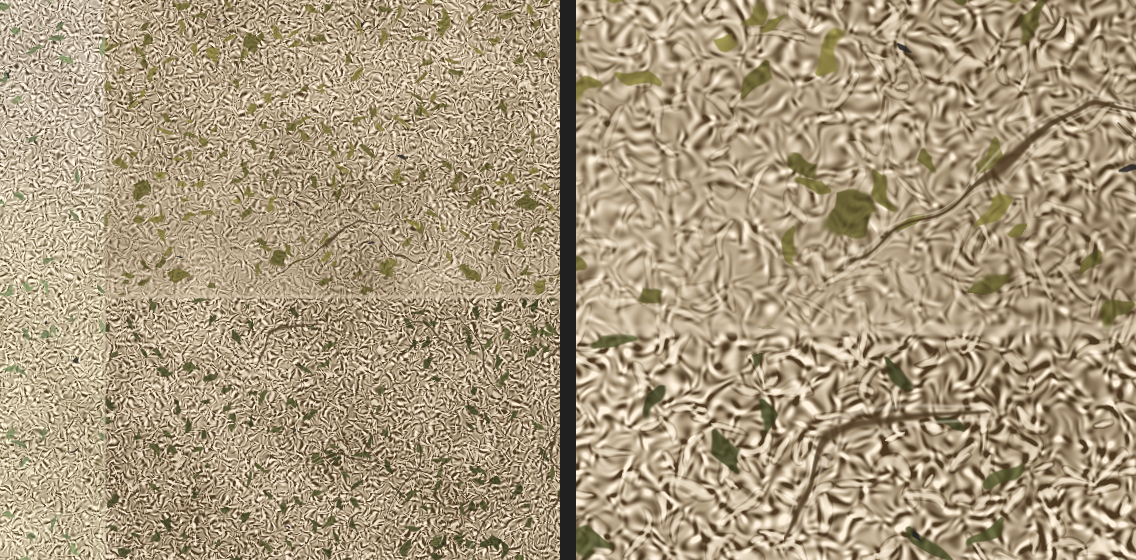
Left, the full canvas; right, a detail of the centre.
This texture is drawn by a Shadertoy shader. Its source:

```glsl
// Matted pale fibres in three joined panels, with scattered green flakes and dark cracks.

const float TAU = 6.2831853;
const vec2 SEAM = vec2(0.187, 0.47);

const vec3 UMBER = vec3(0.30, 0.22, 0.13);
const vec3 SAND  = vec3(0.70, 0.625, 0.51);
const vec3 CREAM = vec3(1.0, 0.95, 0.87);
const vec3 OLIVE = vec3(0.45, 0.42, 0.20);
const vec3 MOSS  = vec3(0.28, 0.29, 0.15);
const vec3 SAGE  = vec3(0.47, 0.53, 0.36);
const vec3 INK   = vec3(0.13, 0.12, 0.13);

vec2 hash2(vec2 p) {
    vec3 q = fract(p.xyx * vec3(0.1031, 0.1030, 0.0973));
    q += dot(q, q.yzx + 33.33);
    return fract((q.xx + q.yz) * q.zy);
}

vec2 direction(float angle) {
    return vec2(cos(angle), sin(angle));
}

float cornerSlope(vec2 corner, vec2 offset) {
    return dot(direction(TAU * hash2(corner).x), offset);
}

// Gradient noise, roughly -0.7 to 0.7
float gradientNoise(vec2 p) {
    vec2 i = floor(p), f = p - i;
    vec2 u = f * f * f * (f * (f * 6.0 - 15.0) + 10.0);
    vec2 e = vec2(1.0, 0.0);
    float low  = mix(cornerSlope(i, f), cornerSlope(i + e.xy, f - e.xy), u.x);
    float high = mix(cornerSlope(i + e.yx, f - e.yx), cornerSlope(i + e.xx, f - e.xx), u.x);
    return mix(low, high, u.y);
}

vec2 warp(vec2 p, float frequency, float amount) {
    vec2 q = p * frequency;
    return p + amount * vec2(gradientNoise(q + 11.7), gradientNoise(q + 63.2));
}

// Short wave packets with random headings, about unit deviation
float fibreWaves(vec2 p, float cells, float waves) {
    p *= cells;
    float sum = 0.0;
    for (int j = -1; j <= 1; j++)
    for (int i = -1; i <= 1; i++) {
        vec2 cell = floor(p) + vec2(i, j);
        vec2 shape = hash2(cell + 31.7);
        vec2 d = p - cell - hash2(cell + 5.0);
        float phase = dot(d, direction(TAU * shape.x)) * waves + shape.y;
        sum += exp(-4.0 * dot(d, d)) * cos(TAU * phase);
    }
    return 2.26 * sum;
}

// Scattered tapered strokes: x = signed distance on the canvas, y = random id
vec2 strokes(vec2 p, float cells, float density, float halfLength, float radius) {
    p *= cells;
    vec2 nearest = vec2(1.0, 0.0);
    for (int j = -1; j <= 1; j++)
    for (int i = -1; i <= 1; i++) {
        vec2 cell = floor(p) + vec2(i, j);
        vec2 pick = hash2(cell + cells + 57.3);
        vec2 place = hash2(cell + cells);
        if (pick.x > density) continue;
        vec2 d = p - cell - place;
        vec2 axis = direction(TAU * pick.y);
        float reach = halfLength * (0.4 + 0.6 * fract(place.x * 17.0));
        float along = clamp(dot(d, axis), -reach, reach);
        float taper = 1.0 - 0.6 * abs(along) / reach;
        float dist = length(d - axis * along) - radius * taper;
        if (dist < nearest.x) nearest = vec2(dist, fract(place.y * 13.0));
    }
    return vec2(nearest.x / cells, nearest.y);
}

float cover(float dist, float blur) {
    return 1.0 - smoothstep(-blur, blur, dist);
}

vec3 fibreColour(float tone) {
    vec3 lower = mix(UMBER, SAND, clamp(tone * 2.0, 0.0, 1.0));
    return mix(lower, CREAM, clamp(tone * 2.0 - 1.0, 0.0, 1.0));
}

void mainImage(out vec4 fragColor, in vec2 fragCoord) {
    vec2 uv = fragCoord / iResolution.y;
    float blur = max(0.0008, 0.6 / iResolution.y);

    // Panels and slow variation
    float left = 1.0 - smoothstep(-0.002, 0.002, uv.x - SEAM.x);
    float lower = (1.0 - left) * (1.0 - smoothstep(-0.002, 0.002, uv.y - SEAM.y));
    float upper = 1.0 - left - lower;
    float drift = gradientNoise(uv * 4.0 + 3.0) + 0.8 * gradientNoise(uv * 13.0 + 20.0);
    float calm = upper * (1.0 - smoothstep(0.45, 0.85, uv.y + 0.25 * uv.x - 0.1));

    // Fibre mat
    vec2 bent = warp(uv, 60.0, 0.007);
    float mat = 0.8 * fibreWaves(bent, 64.0, 1.6) + 0.6 * fibreWaves(bent + 2.3, 125.0, 1.35);
    float contrast = 0.23 + 0.03 * lower - 0.09 * calm;
    float tone = 0.53 + contrast * mat + 0.10 * left - 0.05 * lower + 0.16 * drift;

    // Loose pale strands with dark outlines
    for (int k = 0; k < 2; k++) {
        vec2 strand = strokes(warp(uv + 0.37 * float(k), 36.0, 0.015), 45.0, 0.5, 0.5, 0.08);
        float strength = 0.8 - 0.4 * calm;
        tone -= 0.30 * strength * cover(abs(strand.x - 0.0018) - 0.0006, blur);
        tone = mix(tone, 0.80 + 0.22 * strand.y, strength * cover(strand.x, blur));
    }
    vec3 colour = fibreColour(tone);
    colour += left * mix(vec3(0.0, 0.015, 0.0), vec3(0.0, 0.015, 0.04), smoothstep(0.4, 0.9, uv.y));

    // Green flakes, small and large
    vec2 ragged = warp(uv, 45.0, 0.012);
    float density = 0.38 + 0.5 * gradientNoise(uv * 5.0 + 40.0) - 0.14 * left - 0.04 * lower;
    vec2 flake = strokes(ragged, 32.0, density, 0.42, 0.18);
    vec2 patchy = strokes(ragged, 10.0, 0.16 * upper + 0.04, 0.18, 0.14);
    flake = patchy.x < flake.x ? patchy : flake;
    vec3 green = OLIVE * upper + MOSS * lower + SAGE * left;
    green *= 0.8 + 0.4 * flake.y + 0.07 * mat;
    colour = mix(colour, green, 0.88 * cover(flake.x, blur * 1.4));

    // Long cracks with pale rims, mostly at the lower right
    float crackDensity = 0.85 * lower * smoothstep(0.42, 0.6, uv.x) + 0.12 * upper;
    float crack = strokes(warp(warp(uv, 10.0, 0.05), 32.0, 0.012), 6.0, crackDensity, 0.75, 0.011).x;
    colour = mix(colour, CREAM * 0.9, 0.45 * cover(abs(crack - 0.003) - 0.0008, blur));
    colour = mix(colour, UMBER, 0.85 * cover(crack, blur * 1.3));

    // Ink specks and pale seams
    float speck = strokes(ragged, 25.0, 0.025, 0.12, 0.06).x;
    colour = mix(colour, INK, 0.85 * cover(speck, blur));
    float across = cover(abs(uv.y - SEAM.y) - 0.003, 0.002) * (1.0 - left);
    float upright = cover(abs(uv.x - SEAM.x) - 0.002, 0.002) * (1.0 - 0.6 * step(SEAM.y, uv.y));
    colour = mix(colour, mix(SAND, CREAM, 0.5), 0.55 * max(across, upright));

    fragColor = vec4(clamp(colour, 0.0, 1.0), 1.0);
}
```
